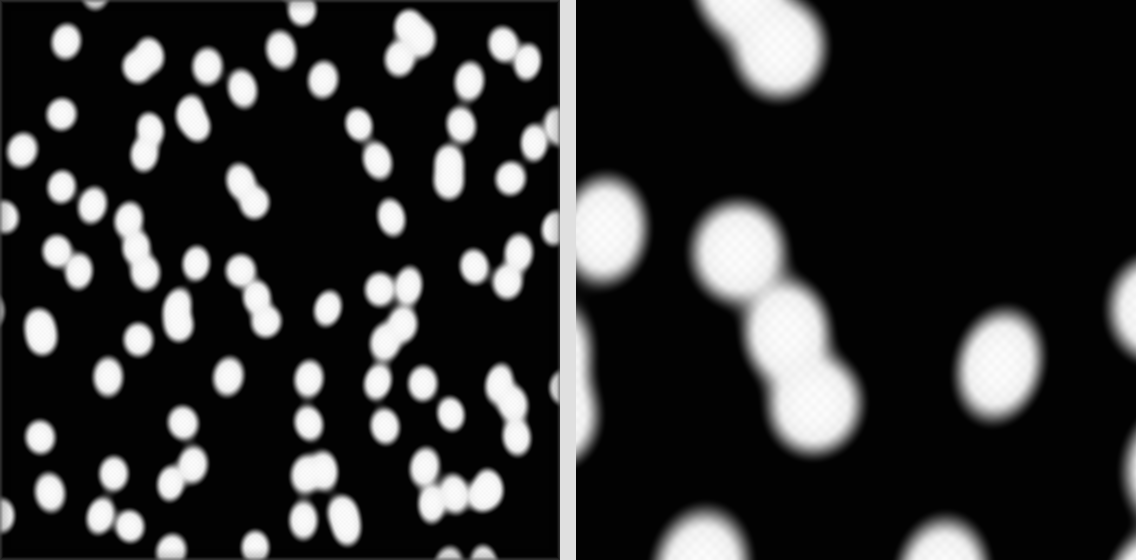
Left: the whole. Right: its middle third, enlarged.
Write a three.js fragment shader that draws this pattern.

```glsl
// Soft white oval spots scattered on black, melting together where they meet.
// Each cell of a jittered grid holds up to two tilted ellipses; a smooth minimum
// joins them, and a soft threshold gives the blurred rims and faint grey frame.

varying vec2 vUv;

const float CELLS = 7.0;
const float BLEND = 2.0; // higher values give tighter necks between spots

vec3 hash3(vec3 p) {
  vec3 q = vec3(dot(p, vec3(127.1, 311.7, 74.7)),
                dot(p, vec3(269.5, 183.3, 246.1)),
                dot(p, vec3(113.5, 271.9, 124.6)));
  return fract(sin(q) * 43758.5453);
}

// Squared distance to a spot's centre, equal to 1 on its rim
float spot(vec2 offset, vec3 shape) {
  float tilt = (shape.x - 0.5) * 0.6;
  float c = cos(tilt), s = sin(tilt);
  vec2 radius = vec2(0.0242, 0.0305) * mix(vec2(0.93, 0.9), vec2(1.07, 1.1), shape.yz);
  vec2 d = mat2(c, -s, s, c) * offset / radius;
  return dot(d, d);
}

// Approximate signed distance to the merged spots, positive inside
float spotField(vec2 uv) {
  vec2 home = floor(uv * CELLS);
  float sum = 1e-12;
  for (int j = -1; j <= 1; j++) {
    for (int i = -1; i <= 1; i++) {
      vec2 cell = home + vec2(float(i), float(j));
      for (int n = 0; n < 2; n++) {
        vec3 place = hash3(vec3(cell, float(n) + 3.0));
        vec3 shape = hash3(vec3(cell, float(n) + 17.0));
        float q = spot(uv - (cell + place.xy) / CELLS, shape);
        sum += step(place.z, 0.84) * exp(-BLEND * q);
      }
    }
  }
  float q = max(-log(sum) / BLEND, 0.0);
  return (1.0 - sqrt(q)) * 0.027;
}

void main() {
  // Blurred rim, with a slightly brighter core
  float d = spotField(vUv);
  float spots = smoothstep(-0.0085, 0.0075, d);
  float tone = 0.006 + spots * (0.92 + 0.05 * smoothstep(0.0, 0.02, d));

  // Fine woven ripple on the bright areas
  vec2 weave = sin(vUv * 804.0);
  tone += 0.012 * spots * weave.x * weave.y;

  // Spots dim toward the border, which carries a thin grey frame
  vec2 inset = min(vUv, 1.0 - vUv);
  float border = min(inset.x, inset.y);
  tone *= 1.0 - 0.2 * (1.0 - smoothstep(0.0, 0.025, border));
  float frame = 1.0 - smoothstep(0.0, 0.007, border);
  tone = mix(tone, 0.22 + 0.25 * spots, 0.8 * frame);

  gl_FragColor = vec4(vec3(tone), 1.0);
}
```
